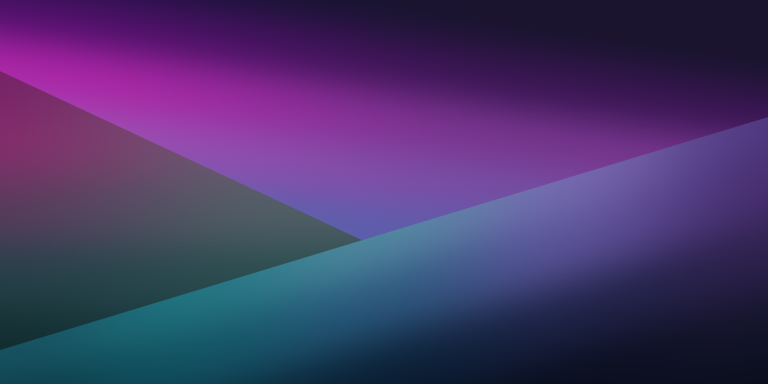
Give the GLSL for this background, as a Shadertoy shader.

```glsl
// Smooth five-stop gradient; the stops sit at t = 0, 1, 2, 3, 4
vec3 ramp(float t, vec3 a, vec3 b, vec3 c, vec3 d, vec3 e) {
    vec3 stops[5] = vec3[5](a, b, c, d, e);
    float position = clamp(t, 0.0, 4.0);
    vec3 total = vec3(0.0);
    float weightSum = 0.0;
    for (int i = 0; i < 5; i++) {
        float offset = position - float(i);
        float weight = exp(-2.3 * offset * offset);
        total += weight * stops[i];
        weightSum += weight;
    }
    return total / weightSum;
}

// Height of a straight edge running from the left side to the right side
float edgeHeight(float x, float leftHeight, float slope) {
    return leftHeight + slope * x;
}

// Antialiased coverage of the area below an edge
float coverBelow(float y, float height, float softness) {
    return smoothstep(-softness, softness, height - y);
}

// Magenta glow fading into a night sky along a tilted axis
vec3 skyPanel(vec2 uv) {
    float t = (uv.y + 0.28 * uv.x - 0.53) / 0.15;
    vec3 magentaSide = ramp(t,
        vec3(0.38, 0.38, 0.68), vec3(0.62, 0.31, 0.70), vec3(0.69, 0.14, 0.66),
        vec3(0.30, 0.06, 0.41), vec3(0.08, 0.07, 0.22));
    vec3 violetSide = ramp(t,
        vec3(0.34, 0.37, 0.67), vec3(0.46, 0.31, 0.64), vec3(0.47, 0.21, 0.56),
        vec3(0.22, 0.08, 0.32), vec3(0.09, 0.08, 0.17));
    return mix(magentaSide, violetSide, smoothstep(0.05, 0.7, uv.x));
}

// Crimson wedge turning to slate and deep green
vec3 wedgePanel(vec2 uv) {
    float t = (uv.y - 0.1) / 0.175;
    vec3 crimsonSide = ramp(t,
        vec3(0.06, 0.17, 0.18), vec3(0.14, 0.25, 0.28), vec3(0.34, 0.23, 0.36),
        vec3(0.53, 0.17, 0.42), vec3(0.46, 0.13, 0.40));
    vec3 slateSide = ramp(t,
        vec3(0.10, 0.22, 0.24), vec3(0.16, 0.30, 0.31), vec3(0.32, 0.37, 0.40),
        vec3(0.42, 0.36, 0.45), vec3(0.42, 0.34, 0.44));
    return mix(crimsonSide, slateSide, smoothstep(-0.05, 0.38, uv.x));
}

// Teal to violet slope, darkening with depth below its upper edge
vec3 slopePanel(float x, float depth) {
    float t = 4.0 * x;
    vec3 rim = ramp(t,
        vec3(0.09, 0.31, 0.37), vec3(0.13, 0.47, 0.52), vec3(0.34, 0.56, 0.64),
        vec3(0.49, 0.42, 0.71), vec3(0.30, 0.21, 0.49));
    vec3 upper = ramp(t,
        vec3(0.04, 0.20, 0.24), vec3(0.06, 0.33, 0.39), vec3(0.16, 0.34, 0.49),
        vec3(0.38, 0.33, 0.62), vec3(0.28, 0.17, 0.43));
    vec3 lower = ramp(t,
        vec3(0.03, 0.14, 0.18), vec3(0.04, 0.16, 0.22), vec3(0.03, 0.12, 0.20),
        vec3(0.11, 0.13, 0.27), vec3(0.18, 0.13, 0.30));
    vec3 deep = ramp(t,
        vec3(0.03, 0.08, 0.12), vec3(0.03, 0.08, 0.12), vec3(0.02, 0.06, 0.12),
        vec3(0.03, 0.05, 0.11), vec3(0.08, 0.08, 0.17));
    vec3 night = vec3(0.03, 0.05, 0.10);
    return ramp(depth / 0.18, rim, upper, lower, deep, night);
}

void mainImage(out vec4 fragColor, in vec2 fragCoord) {
    vec2 uv = fragCoord / iResolution.xy;
    float softness = 0.75 / iResolution.y;

    float wedgeEdge = edgeHeight(uv.x, 0.815, -0.934);
    float slopeEdge = edgeHeight(uv.x, 0.0885, 0.6065);

    // Layer the panels from back to front
    vec3 color = skyPanel(uv);
    color = mix(color, wedgePanel(uv), coverBelow(uv.y, wedgeEdge, softness));
    vec3 slopeColor = slopePanel(uv.x, max(slopeEdge - uv.y, 0.0));
    color = mix(color, slopeColor, coverBelow(uv.y, slopeEdge, softness));

    fragColor = vec4(color, 1.0);
}
```
